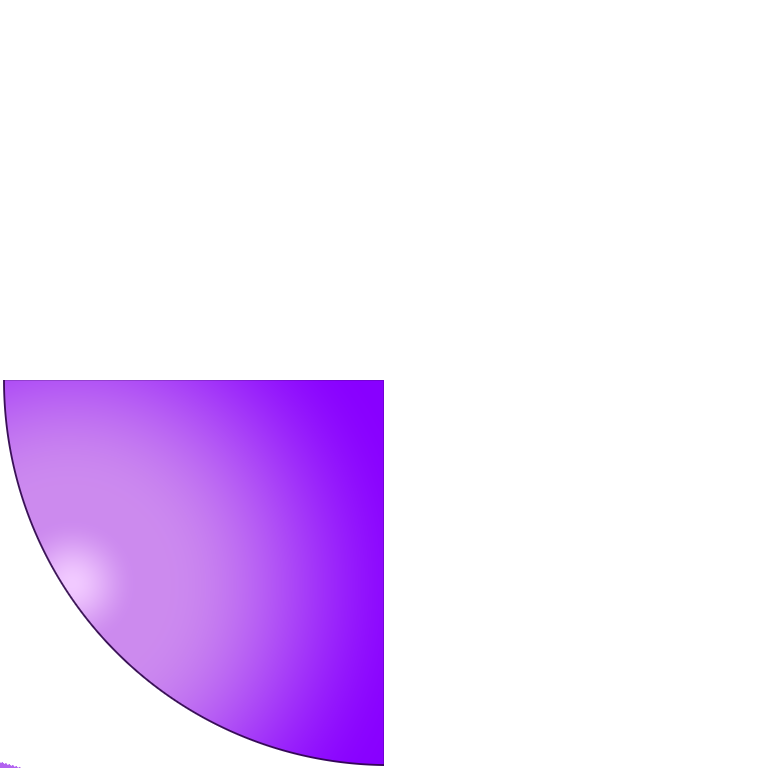
This background is drawn by a WebGL 1 fragment shader. Its source:

```glsl
precision highp float;
uniform vec2 u_resolution;

// Antialiased coverage of a signed distance (negative inside)
float coverage(float dist, float pixel) {
    return clamp(0.5 - dist / pixel, 0.0, 1.0);
}

// Violet shading that spreads from the lower left rim
vec3 sphereColor(vec2 p) {
    vec3 lilac = vec3(0.80, 0.54, 0.935);
    vec3 violet = vec3(0.535, 0.0, 1.0);
    vec3 shine = vec3(0.945, 0.79, 1.0);
    float body = smoothstep(0.124, 0.462, distance(p, vec2(0.091, 0.238)));
    float glow = 1.0 - smoothstep(0.0, 0.085, distance(p, vec2(0.094, 0.240)));
    return mix(mix(lilac, violet, body), shine, glow);
}

void main() {
    vec2 p = gl_FragCoord.xy / u_resolution;
    float pixel = 1.0 / min(u_resolution.x, u_resolution.y);
    vec3 ink = vec3(0.17, 0.02, 0.28);
    vec3 color = vec3(1.0);

    // Quarter disc: a circle cut by a top and a right edge
    float circle = distance(p, vec2(0.506, 0.5046)) - 0.502;
    float cut = max(p.x - 0.5, p.y - 0.5052);
    float quarter = max(circle, cut);

    // Dark rim on the arc and a fainter line on the straight cuts
    vec3 fill = sphereColor(p);
    fill = mix(fill, ink, 0.3 * coverage(-cut - 0.001, pixel));
    fill = mix(fill, ink, 0.9 * coverage(-circle - 0.0024, pixel));
    color = mix(color, fill, coverage(quarter, pixel));

    // Ragged sliver in the lower left corner
    float ragged = 0.0008 * sin(p.x * 1400.0);
    float sliver = p.y + 0.28 * p.x - 0.0078 + ragged;
    color = mix(color, vec3(0.70, 0.39, 0.94), coverage(sliver, pixel));

    gl_FragColor = vec4(color, 1.0);
}
```
